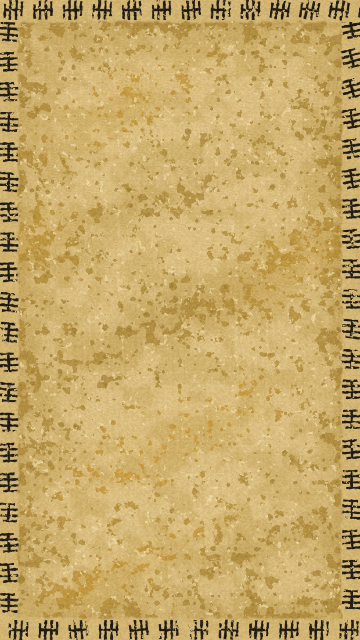
Write a WebGL 2 fragment shader that draws this texture.

```glsl
#version 300 es
precision highp float;
#define BORDER_X 0.050
#define BORDER_Y 0.060
#define GLYPH_STEP 0.0835
#define STREAK_ANGLE 0.46
#define SPECKLE_SCALE 48.0
#define SPECKLE_RARE 0.70
#define SPECKLE_DENSE 0.45
#define EDGE_FADE 0.070
#define GRAIN 0.075
#define INK_WEAR 0.34
uniform vec2 u_resolution;
out vec4 fragColor;

const vec3 CREAM = vec3(0.86, 0.75, 0.51);
const vec3 SAND = vec3(0.79, 0.67, 0.39);
const vec3 OCHRE = vec3(0.66, 0.52, 0.21);
const vec3 AMBER = vec3(0.78, 0.59, 0.20);
const vec3 PALE = vec3(0.93, 0.85, 0.65);
const vec3 INK = vec3(0.09, 0.08, 0.06);

float hash(vec2 p) {
  return fract(sin(dot(p, vec2(127.1, 311.7))) * 43758.5453);
}

float noise(vec2 p) {
  vec2 i = floor(p), f = fract(p);
  f = f * f * (3.0 - 2.0 * f);
  return mix(mix(hash(i), hash(i + vec2(1, 0)), f.x),
             mix(hash(i + vec2(0, 1)), hash(i + vec2(1, 1)), f.x), f.y);
}

float fbm(vec2 p) {
  float sum = 0.0, amp = 0.533;
  for (int i = 0; i < 4; i++) {
    sum += amp * noise(p);
    p = mat2(1.6, 1.2, -1.2, 1.6) * p + 7.3;
    amp *= 0.5;
  }
  return sum;
}

vec2 rotate(vec2 p, float a) {
  float c = cos(a), s = sin(a);
  return vec2(c * p.x + s * p.y, c * p.y - s * p.x);
}

// Soft elongated stain along the diagonal
float streak(vec2 p, vec2 centre, vec2 size) {
  vec2 q = rotate(p - centre, STREAK_ANGLE) / size;
  return exp(-dot(q, q));
}

float box(vec2 p, vec2 halfSize) {
  vec2 d = abs(p) - halfSize;
  return length(max(d, 0.0)) + min(max(d.x, d.y), 0.0);
}

// Barred stamp: one crossbar, four uprights
float stamp(vec2 q) {
  float bar = box(q, vec2(0.025, 0.0036));
  float inner = box(vec2(abs(q.x) - 0.0085, q.y), vec2(0.0034, 0.027));
  float outer = box(vec2(abs(q.x) - 0.0235, q.y - sign(q.x) * 0.004), vec2(0.0030, 0.020));
  return min(bar, min(inner, outer));
}

// Stamps repeated along the four sides
float stampRow(vec2 p, float h) {
  bool top = p.y > h - BORDER_Y, bottom = p.y < BORDER_Y, left = p.x < 0.5;
  float along, across, side;
  if (top) { along = p.x - 0.037; across = p.y - h + 0.028; side = 1.0; }
  else if (bottom) { along = p.x - 0.051; across = p.y - 0.028; side = 2.0; }
  else if (left) { along = h - p.y - 0.088; across = p.x - 0.024; side = 3.0; }
  else { along = h - p.y - 0.079; across = p.x - 0.977; side = 4.0; }
  float pitch = top ? GLYPH_STEP - 0.0012 : GLYPH_STEP;
  float id = floor(along / pitch + 0.5);
  vec2 q = vec2(along - id * pitch, across);
  float tilt = 0.16 * (hash(vec2(id, side)) - 0.5);
  if (top) tilt -= 0.22 * smoothstep(8.0, 10.0, id);
  if (side > 3.5) tilt += 0.22 * (1.0 - smoothstep(4.0, 9.0, id));
  return stamp(rotate(q, tilt));
}

// Scattered round blots, one per cell
float blots(vec2 p, float density) {
  float mask = 0.0;
  for (int i = 0; i < 2; i++) {
    float scale = 26.0 + 19.0 * float(i);
    vec2 g = p * scale, id = floor(g);
    vec2 c = 0.3 + 0.4 * vec2(hash(id + 3.1), hash(id + 8.7));
    float r = mix(0.08, 0.22, hash(id + 5.3));
    float d = length(fract(g) - c) + 0.16 * (noise(g * 5.0) - 0.5);
    float present = step(hash(id + 1.9), 0.10 + 0.35 * density);
    mask = max(mask, present * (1.0 - smoothstep(r - 0.04, r + 0.04, d)));
  }
  return mask;
}

void main() {
  float px = 1.0 / u_resolution.x;
  vec2 p = gl_FragCoord.xy * px;
  float h = u_resolution.y * px;

  // Panel distance and worn edges
  vec2 toEdge = min(p, vec2(1.0, h) - p) - vec2(BORDER_X, BORDER_Y);
  float inside = min(toEdge.x, toEdge.y);
  float panel = smoothstep(-0.004, 0.006, inside + 0.008 * (noise(p * 60.0) - 0.5));
  float cloud = fbm(p * 6.0);
  float edge = exp(-max(inside, 0.0) / EDGE_FADE) * (0.55 + 0.7 * cloud);

  // Diagonal stains
  vec2 w = p + 0.06 * (vec2(cloud, fbm(p * 7.0 + 31.0)) - 0.5);
  float olive = 0.65 * streak(w, vec2(0.42, 1.23), vec2(0.34, 0.055))
              + 0.95 * streak(w, vec2(0.53, 0.92), vec2(0.36, 0.075))
              + 0.65 * streak(w, vec2(0.70, 0.26), vec2(0.19, 0.045));
  float amber = 0.65 * streak(w, vec2(0.80, 1.04), vec2(0.17, 0.080))
              + 0.70 * streak(w, vec2(0.47, 0.55), vec2(0.25, 0.070))
              + 0.60 * streak(w, vec2(0.33, 1.48), vec2(0.20, 0.060))
              + 0.55 * streak(w, vec2(0.34, 0.18), vec2(0.22, 0.050))
              + 0.40 * streak(w, vec2(0.08, 1.10), vec2(0.12, 0.080));
  float density = clamp(0.9 * edge + 0.75 * olive + 0.55 * amber, 0.0, 1.0);

  // Ground, speckles and pale flecks
  vec3 stain = mix(OCHRE, AMBER, clamp(amber / (olive + amber + 0.6 * edge + 0.05), 0.0, 1.0));
  float mottled = smoothstep(0.42, 0.68, fbm(p * 22.0 + 5.0) + 0.25 * density);
  vec3 col = mix(CREAM, SAND, 0.6 * mottled);
  col = mix(col, stain, 0.36 * density);
  float limit = mix(SPECKLE_RARE, SPECKLE_DENSE, density);
  float speckle = smoothstep(limit - 0.03, limit + 0.05, fbm(p * SPECKLE_SCALE));
  col = mix(col, stain, 0.75 * speckle);
  col = mix(col, stain * 0.95, 0.7 * blots(p, density));
  float fleck = smoothstep(0.66, 0.80, fbm(p * 85.0 + 17.0));
  col = mix(col, PALE, 0.75 * fleck);

  // Plain border with worn ink
  vec3 rim = mix(SAND, CREAM, 0.2 + 0.6 * fbm(p * 30.0 + 11.0));
  float shape = stampRow(p, h) + 0.003 * (noise(p * 170.0) - 0.5);
  float ink = 1.0 - smoothstep(-0.7 * px, 0.7 * px, shape);
  ink *= smoothstep(INK_WEAR - 0.10, INK_WEAR + 0.06, fbm(p * 95.0 + 43.0));
  rim = mix(rim, INK, 0.95 * ink);
  col = mix(rim, col, panel);

  col += GRAIN * (noise(p * 260.0) - 0.5);
  fragColor = vec4(clamp(col, 0.0, 1.0), 1.0);
}
```
